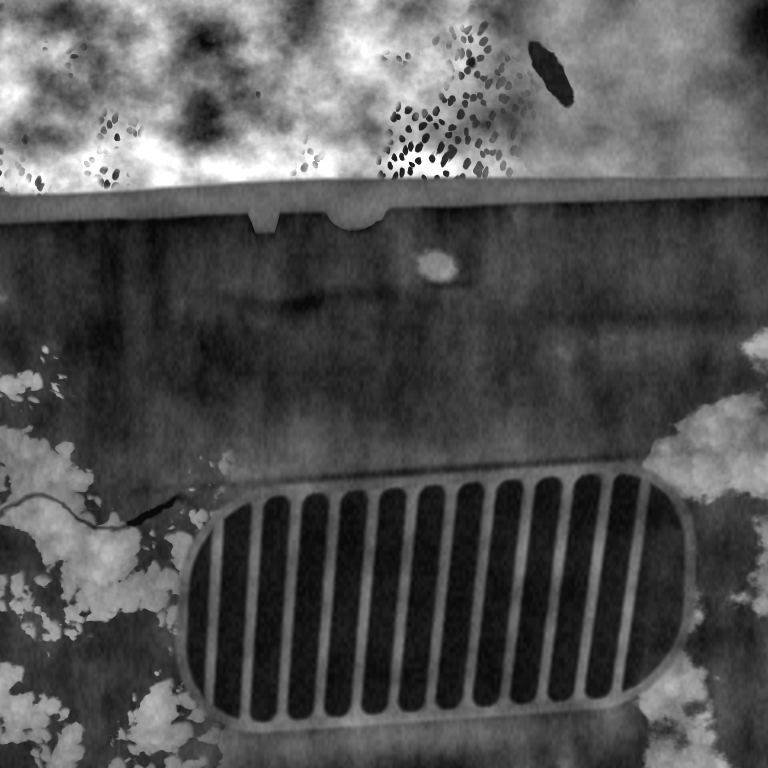
Write a three.js fragment shader that draws this texture.

```glsl
varying vec2 vUv;

#define WALL_TONE 0.21
#define PAINT_TONE 0.47
#define RIDGE_TONE 0.31
#define BAR_TONE 0.33
#define SLOT_TONE 0.085
#define GRAIN 0.06
#define SOFT 0.004
#define VENT_CENTER vec2(0.568, 0.222)
#define VENT_HALF vec2(0.323, 0.146)
#define VENT_TILT 0.07

float hash(vec2 p) {
  vec3 q = fract(p.xyx * vec3(0.1031, 0.1030, 0.0973));
  q += dot(q, q.yzx + 33.33);
  return fract((q.x + q.y) * q.z);
}

float noise(vec2 p) {
  vec2 i = floor(p), f = fract(p);
  f = f * f * (3.0 - 2.0 * f);
  return mix(mix(hash(i), hash(i + vec2(1, 0)), f.x),
             mix(hash(i + vec2(0, 1)), hash(i + 1.0), f.x), f.y);
}

// Layered noise centred on zero
float fbm(vec2 p) {
  float sum = 0.0, amp = 0.5;
  for (int i = 0; i < 5; i++) {
    sum += amp * (noise(p) - 0.5);
    p = mat2(1.6, 1.2, -1.2, 1.6) * p + 7.3;
    amp *= 0.55;
  }
  return sum;
}

// Distance to the nearest scattered cell point
float cells(vec2 p) {
  vec2 i = floor(p), f = fract(p);
  float d = 2.0;
  for (int y = -1; y <= 1; y++)
    for (int x = -1; x <= 1; x++) {
      vec2 o = vec2(x, y), c = i + o;
      d = min(d, length(o + vec2(hash(c), hash(c + 41.7)) - f));
    }
  return d;
}

float blob(vec2 p, vec2 center, vec2 radius) {
  vec2 q = (p - center) / radius;
  return exp(-dot(q, q));
}

float roundBox(vec2 p, vec2 size, float r) {
  vec2 q = abs(p) - size + r;
  return length(max(q, 0.0)) + min(max(q.x, q.y), 0.0) - r;
}

float fill(float d) { return 1.0 - smoothstep(-SOFT, SOFT, d); }

// Bleached, speckled upper panel
float upperPanel(vec2 p, float rough) {
  float left = 1.0 - smoothstep(0.55, 0.75, p.x);
  float tone = PAINT_TONE + 0.02 + rough * mix(0.45, 1.25, left);
  tone += 0.5 * blob(p, vec2(0.13, 0.785), vec2(0.13, 0.045));
  tone += 0.55 * blob(p, vec2(0.49, 0.785), vec2(0.17, 0.025));
  tone += 0.3 * blob(p, vec2(0.0, 0.765), vec2(0.1, 0.03));
  tone += 0.25 * blob(p, vec2(0.08, 0.89), vec2(0.12, 0.04));
  tone += 0.25 * blob(p, vec2(0.52, 0.92), vec2(0.1, 0.07));
  tone -= 0.25 * blob(p, vec2(0.09, 0.965), vec2(0.11, 0.03));
  tone -= 0.2 * blob(p, vec2(0.27, 0.89), vec2(0.07, 0.09));
  tone -= 0.28 * blob(p, vec2(0.03, 0.825), vec2(0.08, 0.025));
  tone -= 0.35 * blob(p, vec2(1.0, 0.95), vec2(0.05, 0.12));
  float pits = cells(p * vec2(75.0, 55.0) + rough * 2.0);
  float pitted = smoothstep(0.02, 0.16, fbm(p * 9.0 + 31.0)) * left;
  tone = mix(tone, 0.13, pitted * (1.0 - smoothstep(0.24, 0.38, pits)));
  vec2 s = p - vec2(0.71, 0.915);
  s = vec2(s.x * 0.87 + s.y * 0.5, s.y * 0.87 - s.x * 0.5);
  float scar = blob(s, vec2(0), vec2(0.016, 0.06)) + rough * 1.1;
  tone = mix(tone, 0.12, smoothstep(0.45, 0.6, scar));
  return mix(tone, 0.1, fill(length((p - vec2(0.614, 0.918)) * vec2(1.3, 1)) - 0.007));
}

// Dark streaked wall with flaking light paint at both lower corners
float lowerWall(vec2 p, float rough) {
  float streak = fbm(p * vec2(34.0, 11.0) + 3.0);
  float tone = WALL_TONE + 0.2 * streak + 0.2 * rough;
  tone += 0.12 * blob(p, vec2(0.55, 0.4), vec2(0.4, 0.06));
  tone += 0.05 * blob(p, vec2(0.65, 0.66), vec2(0.3, 0.05));
  tone -= 0.08 * blob(p, vec2(0.2, 0.58), vec2(0.18, 0.1));
  tone -= 0.1 * blob(p, vec2(0.42, 0.61 + 0.01 * sin(p.x * 30.0)), vec2(0.13, 0.012));
  tone -= 0.08 * blob(p, vec2(0.85, 0.585), vec2(0.2, 0.015));
  float chip = blob(p, vec2(0.57, 0.655), vec2(0.032, 0.022));
  tone += 0.3 * smoothstep(0.25, 0.7, chip + rough);
  tone -= 0.14 * blob(p, vec2(0.585, 0.63), vec2(0.025, 0.007));

  float border = 0.4 - 0.08 * smoothstep(0.1, 0.2, p.x);
  border += 0.08 * blob(p, vec2(0.02, 0.4), vec2(0.07, 1.0));
  float leftPaint = (border - p.y) * 4.0 * (1.0 - smoothstep(0.24, 0.36, p.x));
  leftPaint = min(leftPaint, 0.3) - 0.65 * blob(p, vec2(0.15, 0.13), vec2(0.085, 0.09));
  leftPaint -= 0.4 * blob(p, vec2(0.02, 0.17), vec2(0.07, 0.14));
  float flakes = 0.35 - cells(p * vec2(42.0, 34.0) + rough * 3.0);
  float leftMask = smoothstep(-0.02, 0.08, leftPaint + rough * 1.2 + flakes * 0.35);
  leftMask *= 1.0 - smoothstep(0.25, 0.33, p.x);

  float diagonal = p.y - 0.43 - 0.5 * (p.x - 0.9);
  float rightPaint = 0.25 - max(diagonal, 0.0) * 5.0 - smoothstep(0.0, 0.08, 0.86 - p.x);
  rightPaint -= 0.65 * blob(p, vec2(0.94, 0.31), vec2(0.05, 0.08));
  rightPaint -= 0.65 * blob(p, vec2(0.97, 0.09), vec2(0.07, 0.12));
  float rightMask = smoothstep(-0.06, 0.08, rightPaint + rough * 0.8);
  float paint = PAINT_TONE + 0.04 + rough * 0.55 + flakes * 0.12;
  tone = mix(tone, paint, max(leftMask, rightMask));
  float crack = p.y - 0.33 - 0.02 * sin(p.x * 33.0) - rough * 0.04;
  return tone - 0.28 * fill(abs(crack) - 0.004) * (1.0 - smoothstep(0.22, 0.26, p.x));
}

// Recessed vent with leaning bars
float vent(vec2 p, float base, float rough) {
  vec2 q = p - VENT_CENTER;
  q.y -= VENT_TILT * q.x;
  float body = roundBox(q - vec2(0.05 * q.y, 0), VENT_HALF, 0.11);
  float tone = mix(base, 0.36 + rough * 0.4, fill(body - 0.014));
  tone += 0.17 * blob(q, vec2(-0.03, -0.18), vec2(0.3, 0.025));
  tone -= 0.16 * blob(q, vec2(0.0, 0.166), vec2(0.3, 0.006));
  float t = (p.y - 0.0755) / 0.2735;
  float pitch = mix(0.048, 0.0502, t);
  float u = (p.x - mix(0.319, 0.336, t)) / pitch;
  float across = fract(u) - 0.5;
  float bars = BAR_TONE + rough * 0.3 + 0.09 * cos(across * 6.283 + 2.7);
  tone = mix(tone, bars, fill(body));
  float slot = roundBox(vec2(across * pitch, q.y), vec2(0.0175, VENT_HALF.y), 0.015);
  slot = max(max(slot, body), (u - 10.6) * pitch);
  float shade = SLOT_TONE + 0.08 * rough + 0.03 * across;
  tone = mix(tone, shade, fill(slot));
  float hollow = fill(body) * smoothstep(0.255, 0.29, q.x - 0.07 * q.y);
  return mix(tone, 0.16 + rough * 0.25, hollow);
}

void main() {
  vec2 p = vUv;
  float rough = fbm(p * vec2(15.0, 18.0));
  float wobble = 0.006 * rough;
  float top = 0.746 + 0.022 * smoothstep(0.0, 0.5, p.x) + wobble;
  float bottom = 0.709 + 0.036 * p.x + wobble;
  float drips = blob(p, vec2(0.345, 0.71), vec2(0.018, 0.04))
              + blob(p, vec2(0.46, 0.725), vec2(0.035, 0.035));
  bottom -= 0.025 * smoothstep(0.25, 0.6, drips + rough * 0.5);

  float tone = vent(p, lowerWall(p, rough), rough);

  // Ridge and the shadow it casts
  float below = bottom - p.y;
  tone -= 0.15 * exp(-max(below, 0.0) * 45.0);
  float h = (p.y - bottom) / (top - bottom);
  float ridge = RIDGE_TONE + 0.08 * sin(h * 3.14) + rough * 0.22;
  tone = mix(tone, ridge, fill(below));
  tone = mix(tone, upperPanel(p, rough), fill(top - p.y));

  tone += GRAIN * (noise(p * vec2(240.0, 150.0)) - 0.5);
  gl_FragColor = vec4(vec3(clamp(tone, 0.04, 1.0)), 1.0);
}
```
